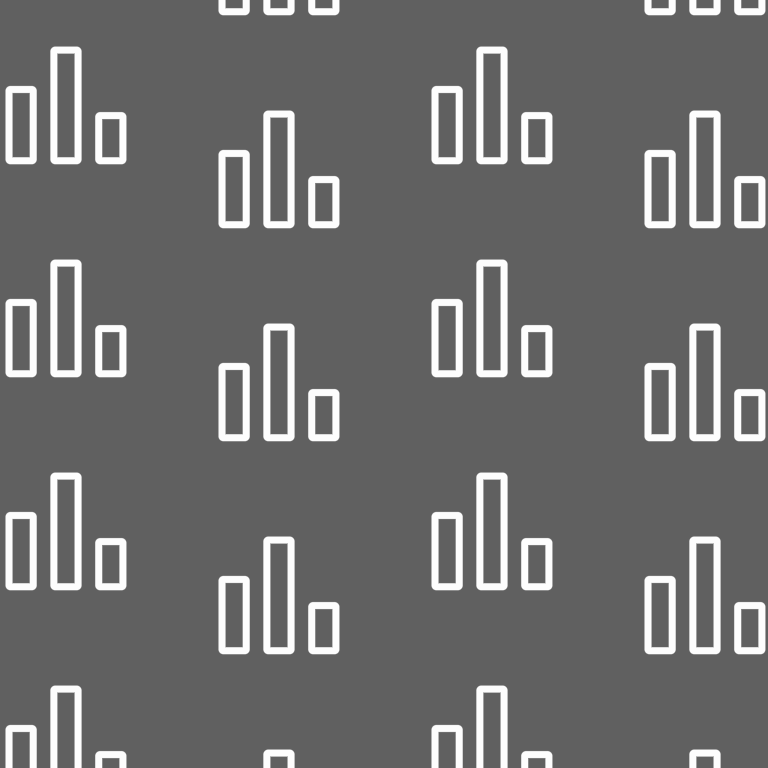
Write a Shadertoy shader that draws this pattern.

```glsl
const vec3 BACKGROUND = vec3(0.378);
const vec3 INK = vec3(0.992);

// Lengths are fractions of the canvas height
const float PITCH = 0.27734;         // cell size, both ways
const float COLUMN_DROP = 0.0833;    // odd columns sit lower
const float BASELINE = 0.2314;       // foot of the bars in even columns
const float CELL_MARGIN = 0.02;      // room kept below the foot
const float FIRST_BAR_X = 0.0275;    // centre of the left bar
const float BAR_SPACING = 0.0584;
const float BAR_WIDTH = 0.0407;
const vec3 BAR_HEIGHTS = vec3(0.1020, 0.1533, 0.0680);
const float LINE_WIDTH = 0.0092;
const float CORNER_RADIUS = 0.0065;
const float EDGE_SOFTNESS = 0.0020;

float roundedBox(vec2 p, vec2 halfSize, float radius) {
    vec2 q = abs(p) - halfSize + radius;
    return length(max(q, 0.0)) + min(max(q.x, q.y), 0.0) - radius;
}

// Outline with rounded outer corners and square inner ones
float barOutline(vec2 p, vec2 size) {
    float outer = roundedBox(p, 0.5 * size, CORNER_RADIUS);
    float inner = roundedBox(p, 0.5 * size - LINE_WIDTH, 0.0);
    return max(outer, -inner);
}

// Three bars standing on y = 0
float barChart(vec2 p) {
    float d = 1.0;
    for (int i = 0; i < 3; i++) {
        vec2 size = vec2(BAR_WIDTH, BAR_HEIGHTS[i]);
        vec2 centre = vec2(FIRST_BAR_X + float(i) * BAR_SPACING, 0.5 * size.y);
        d = min(d, barOutline(p - centre, size));
    }
    return d;
}

void mainImage(out vec4 fragColor, in vec2 fragCoord) {
    vec2 uv = fragCoord / iResolution.y;

    // Staggered grid
    float column = floor(uv.x / PITCH);
    float foot = BASELINE - COLUMN_DROP * mod(column, 2.0);
    vec2 cell = vec2(uv.x - column * PITCH,
                     mod(uv.y - foot + CELL_MARGIN, PITCH) - CELL_MARGIN);

    // Antialiased ink
    float halfEdge = 0.5 * max(EDGE_SOFTNESS, 1.5 / iResolution.y);
    float ink = 1.0 - smoothstep(-halfEdge, halfEdge, barChart(cell));
    fragColor = vec4(mix(BACKGROUND, INK, ink), 1.0);
}
```
